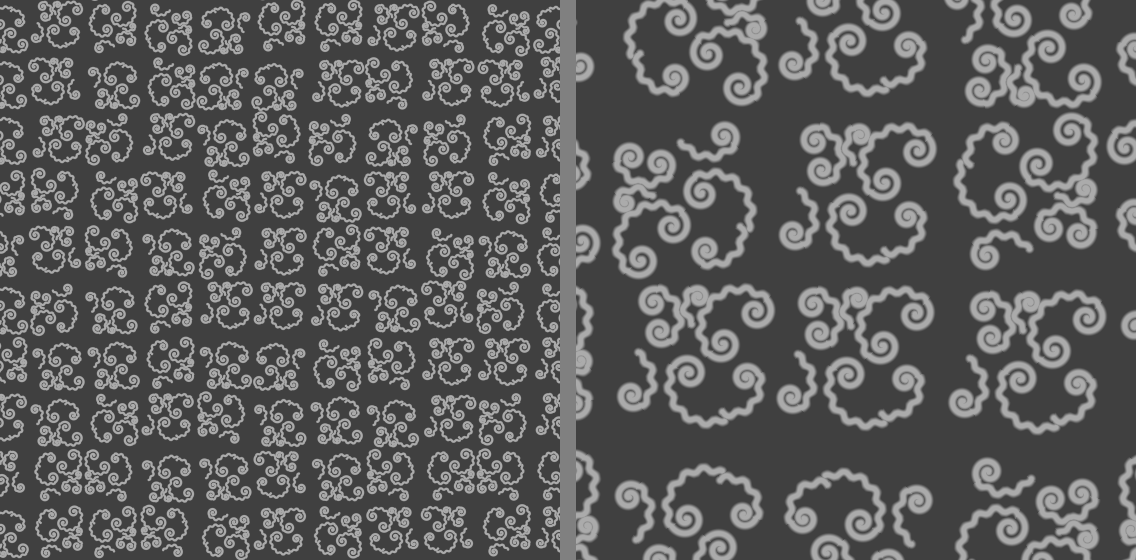
Left, the full canvas; right, a detail of the centre.
This pattern is drawn by a three.js fragment shader. Its source:

```glsl
// Rows of scattered grey scroll ornaments with wavy tails on a dark ground.
varying vec2 vUv;

#define CELLS 10.0
#define STROKE 0.0425
#define SOFTNESS 0.013
#define TURNS 1.6
#define WAVE_HEIGHT 0.012
#define WAVE_RATE 58.0
#define JITTER 0.06
#define GROUND vec3(0.25)
#define LINE vec3(0.67)

const float TAU = 6.2831853;

float hash(vec2 p) {
  return fract(sin(dot(p, vec2(127.1, 311.7))) * 43758.5453);
}

vec2 rotate(vec2 p, float angle) {
  float c = cos(angle), s = sin(angle);
  return vec2(c * p.x - s * p.y, s * p.x + c * p.y);
}

// Distance to a spiral that winds inward from (radius, 0).
float spiral(vec2 p, float radius) {
  float r = length(p);
  float back = mod(-atan(p.y, p.x), TAU);
  float d = r;
  for (int k = 0; k < 2; k++) {
    float wound = back / (TAU * TURNS);
    if (wound < 1.0) d = min(d, abs(r - radius * (1.0 - wound)));
    back += TAU;
  }
  return d;
}

// Distance to a wavy arc that starts at angle 0 and ends at sweep.
float wavyArc(vec2 p, float radius, float sweep) {
  float mid = 0.5 * sweep;
  float a = mod(atan(p.y, p.x) - mid + 0.5 * TAU, TAU) + mid - 0.5 * TAU;
  float t = clamp(a, 0.0, sweep);
  float phase = WAVE_RATE * radius * t;
  float r = radius + WAVE_HEIGHT * sin(phase);
  float slope = WAVE_HEIGHT * WAVE_RATE * cos(phase);
  if (a == t) return abs(length(p) - r) / sqrt(1.0 + slope * slope);
  return length(p - r * vec2(cos(t), sin(t)));
}

// Arc with a spiral at its start; sweep in degrees, its sign sets the turn.
float curl(vec2 p, vec2 center, float start, float sweep, float bend, float coil) {
  p = rotate(p - center, -radians(start));
  if (sweep < 0.0) p.y = -p.y;
  float d = wavyArc(p, bend, radians(abs(sweep)));
  return min(d, spiral(p - vec2(bend - coil, 0.0), coil));
}

// Arc with a spiral at both ends, folded about its middle.
float scroll(vec2 p, vec2 center, float start, float sweep, float bend, float coil) {
  float mid = radians(start + 0.5 * sweep);
  p = rotate(p - center, -mid);
  p = rotate(vec2(p.x, -abs(p.y)), mid * 0.0 + radians(0.5 * abs(sweep)));
  float d = wavyArc(p, bend, radians(0.5 * abs(sweep)));
  return min(d, spiral(p - vec2(bend - coil, 0.0), coil));
}

// One ornament: two scrolls and four tailed curls.
float ornament(vec2 p) {
  float d = scroll(p, vec2(-0.20, 0.28), 137.0, 173.0, 0.235, 0.10);
  d = min(d, scroll(p, vec2(-0.26, -0.26), 165.0, -125.0, 0.18, 0.082));
  d = min(d, curl(p, vec2(0.13, 0.09), 242.0, 142.0, 0.23, 0.10));
  d = min(d, curl(p, vec2(0.13, 0.22), 110.0, -125.0, 0.18, 0.078));
  d = min(d, curl(p, vec2(-0.33, 0.08), 220.0, 100.0, 0.13, 0.055));
  return min(d, curl(p, vec2(0.11, -0.43), 38.0, 110.0, 0.19, 0.082));
}

void main() {
  vec2 grid = vUv * CELLS + vec2(0.5, 0.0);
  vec2 cell = floor(grid);
  float d = 1.0;

  // Nearby ornaments, each turned, mirrored and nudged at random.
  for (int j = -1; j <= 1; j++) {
    for (int i = -1; i <= 1; i++) {
      vec2 id = cell + vec2(float(i), float(j));
      vec2 nudge = JITTER * (vec2(hash(id + 3.1), hash(id + 7.7)) - 0.5);
      vec2 p = grid - id - 0.5 - nudge;
      if (dot(p, p) > 0.6) continue;
      if (hash(id + 19.3) < 0.5) p.x = -p.x;
      float quarter = floor(4.0 * hash(id + 11.9));
      d = min(d, ornament(rotate(p, 0.25 * TAU * quarter)));
    }
  }

  float ink = 1.0 - smoothstep(-SOFTNESS, SOFTNESS, d - 0.5 * STROKE);
  gl_FragColor = vec4(mix(GROUND, LINE, ink), 1.0);
}
```
